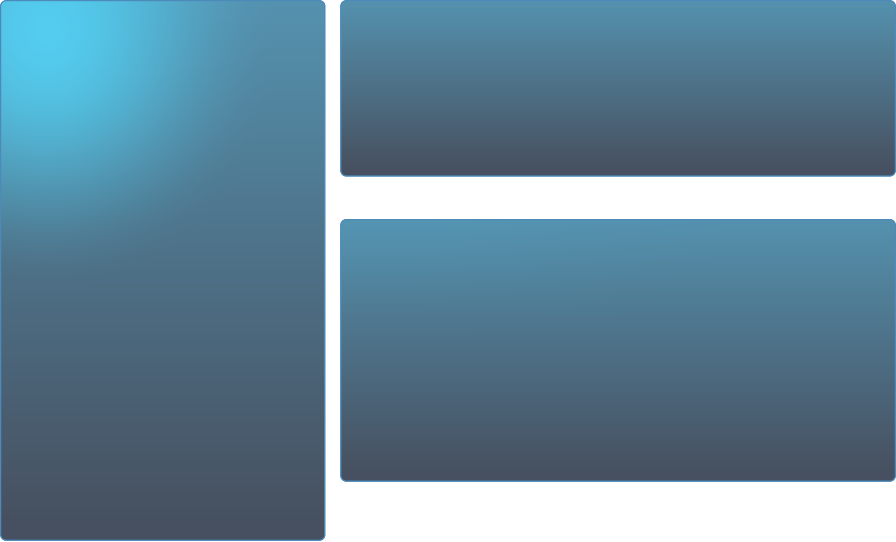
Write a Shadertoy shader that draws this background.

```glsl
const vec2 CANVAS = vec2(1.6516, 1.0);   // width and height in canvas units
const float CORNER_RADIUS = 0.0115;
const float BORDER_WIDTH = 0.0024;
const float FADE_END = 0.96;             // share of a panel over which it darkens

const vec3 PAGE_WHITE = vec3(1.0);
const vec3 PANEL_TOP = vec3(0.33, 0.57, 0.685);
const vec3 PANEL_BOTTOM = vec3(0.276, 0.315, 0.375);
const vec3 BORDER_BLUE = vec3(0.30, 0.54, 0.73);
const vec3 GLOW_CYAN = vec3(0.325, 0.80, 0.935);

// Panels as left, bottom, right, top
const vec4 TALL_PANEL = vec4(0.0, 0.002, 0.600, 1.0);
const vec4 UPPER_PANEL = vec4(0.627, 0.674, 1.6516, 1.0);
const vec4 LOWER_PANEL = vec4(0.627, 0.111, 1.6516, 0.596);

const vec2 TALL_GLOW_CENTER = vec2(0.085, 0.945);
const vec2 TALL_GLOW_REACH = vec2(0.43, 0.485);
const vec2 LOWER_GLOW_CENTER = vec2(0.70, 0.58);
const vec2 LOWER_GLOW_REACH = vec2(0.70, 0.22);
const float LOWER_GLOW_STRENGTH = 0.06;

float roundedBox(vec2 p, vec4 box) {
    vec2 center = 0.5 * (box.xy + box.zw);
    vec2 halfSize = 0.5 * (box.zw - box.xy);
    vec2 q = abs(p - center) - halfSize + CORNER_RADIUS;
    return length(max(q, 0.0)) + min(max(q.x, q.y), 0.0) - CORNER_RADIUS;
}

float softGlow(vec2 p, vec2 center, vec2 reach) {
    return 1.0 - smoothstep(0.0, 1.0, length((p - center) / reach));
}

// Lays a bordered gradient panel over the colour below it
vec3 drawPanel(vec3 below, vec2 p, vec4 box, float glow, float pixel) {
    float depth = (box.w - p.y) / (box.w - box.y);
    vec3 fill = mix(PANEL_TOP, PANEL_BOTTOM, clamp(depth / FADE_END, 0.0, 1.0));
    fill = mix(fill, GLOW_CYAN, glow);

    float dist = roundedBox(p, box);
    float border = smoothstep(-0.5 * pixel, 0.5 * pixel, dist + BORDER_WIDTH);
    float cover = 1.0 - smoothstep(-0.5 * pixel, 0.5 * pixel, dist);
    return mix(below, mix(fill, BORDER_BLUE, border), cover);
}

void mainImage(out vec4 fragColor, in vec2 fragCoord) {
    vec2 p = fragCoord / iResolution.xy * CANVAS;
    float pixel = 1.0 / iResolution.y;

    float tallGlow = softGlow(p, TALL_GLOW_CENTER, TALL_GLOW_REACH);
    float lowerGlow = LOWER_GLOW_STRENGTH * softGlow(p, LOWER_GLOW_CENTER, LOWER_GLOW_REACH);

    vec3 color = PAGE_WHITE;
    color = drawPanel(color, p, TALL_PANEL, tallGlow, pixel);
    color = drawPanel(color, p, UPPER_PANEL, 0.0, pixel);
    color = drawPanel(color, p, LOWER_PANEL, lowerGlow, pixel);
    fragColor = vec4(color, 1.0);
}
```
